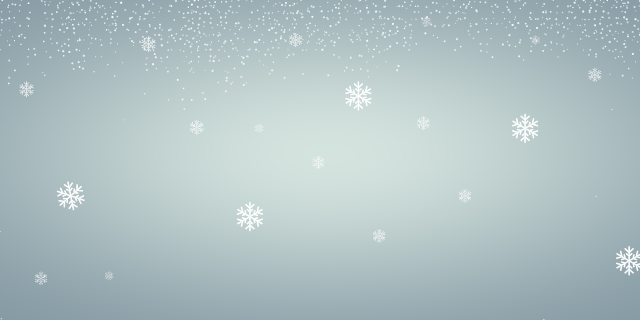
A WebGL 2 fragment shader for this background:

```glsl
#version 300 es
precision highp float;
// Winter backdrop: a pale elliptical glow on grey-blue, fine snow drifting
// down from the top edge, and six-armed snowflakes in three sizes.
// Snow is jittered grid dots; flakes are folded line-segment distances.

uniform vec2 u_resolution;
out vec4 fragColor;

vec3 hash3(vec2 p) {
  vec3 q = fract(vec3(p.xyx) * vec3(0.1031, 0.1030, 0.0973));
  q += dot(q, q.yxz + 33.33);
  return fract((q.xxy + q.yzz) * q.zyx);
}

float valueNoise(vec2 p) {
  vec2 i = floor(p), f = fract(p);
  f = f * f * (3.0 - 2.0 * f);
  float low = mix(hash3(i).x, hash3(i + vec2(1, 0)).x, f.x);
  float high = mix(hash3(i + vec2(0, 1)).x, hash3(i + vec2(1, 1)).x, f.x);
  return mix(low, high, f.y);
}

float bump(float x, float center, float width) {
  float d = (x - center) / width;
  return exp(-d * d);
}

float segment(vec2 p, vec2 a, vec2 b) {
  vec2 pa = p - a, ba = b - a;
  return length(pa - ba * clamp(dot(pa, ba) / dot(ba, ba), 0.0, 1.0));
}

// Chance of a snow dot, falling off with depth below the top edge
float snowDensity(vec2 p) {
  float reach = 0.21 + 0.16 * bump(p.x, 0.62, 0.27) + 0.07 * bump(p.x, 0.05, 0.25)
              + 0.07 * bump(p.x, 1.14, 0.13) + 0.06 * bump(p.x, 1.93, 0.18)
              - 0.06 * bump(p.x, 1.36, 0.08);
  float clump = mix(0.45, 1.2, valueNoise(p * 9.0 + 4.0));
  return 0.5 * clump * (1.0 - smoothstep(0.1, 1.05, (1.0 - p.y) / reach));
}

float snowLayer(vec2 p, float cell, float seed, float pixel) {
  vec2 id = floor(p / cell);
  vec3 rnd = hash3(id + seed);
  vec3 look = hash3(id + seed + 57.0);
  vec2 dotCenter = (id + 0.22 + 0.56 * rnd.xy) * cell;
  float radius = mix(0.0015, 0.0034, look.x);
  float shape = 1.0 - smoothstep(-0.6, 0.6, (length(p - dotCenter) - radius) / pixel);
  return shape * step(rnd.z, snowDensity(dotCenter)) * mix(0.5, 1.0, look.y);
}

// Coverage of a six-armed flake with two pairs of twigs on each arm
float snowflake(vec2 p, float radius, float tilt, float pixel) {
  float sector = radians(60.0);
  float angle = mod(atan(p.x, p.y) + tilt + 0.5 * sector, sector) - 0.5 * sector;
  vec2 q = length(p) / radius * vec2(abs(sin(angle)), cos(angle));
  float d = segment(q, vec2(0), vec2(0, 0.96));
  d = min(d, segment(q, vec2(0, 0.58), vec2(0.27, 0.83)));
  d = min(d, segment(q, vec2(0, 0.32), vec2(0.18, 0.49)));
  return 1.0 - smoothstep(-0.6, 0.6, (d - 0.055) * radius / pixel);
}

void main() {
  vec2 p = gl_FragCoord.xy / u_resolution.y;
  float pixel = 1.0 / u_resolution.y;

  // Elliptical glow
  float r = length((p - vec2(1.03, 0.52)) / vec2(1.12, 0.48));
  vec3 color = mix(vec3(0.83, 0.89, 0.87), vec3(0.52, 0.60, 0.64), smoothstep(0.0, 1.55, r));

  // Fine snow in three grid sizes
  float snow = 0.0;
  for (int i = 0; i < 3; i++) {
    float k = float(i);
    snow = max(snow, snowLayer(p + 0.007 * k, 0.017 + 0.003 * k, 19.0 * k, pixel));
  }
  color = mix(color, vec3(0.96, 0.98, 0.98), snow);

  // Large flakes: position, tilt
  vec3 large[5] = vec3[5](
    vec3(1.120, 0.700, 0.0), vec3(1.641, 0.599, 0.0), vec3(0.221, 0.388, 0.2),
    vec3(0.781, 0.323, 0.0), vec3(1.966, 0.185, 0.0));
  float flakes = 0.0;
  for (int i = 0; i < 5; i++)
    flakes = max(flakes, 0.96 * snowflake(p - large[i].xy, 0.045, large[i].z, pixel));

  // Small flakes: position, radius; the smaller the fainter
  vec3 small[14] = vec3[14](
    vec3(0.083, 0.721, 0.024), vec3(0.464, 0.862, 0.024), vec3(0.924, 0.875, 0.022),
    vec3(1.333, 0.932, 0.014), vec3(1.674, 0.875, 0.014), vec3(1.859, 0.766, 0.022),
    vec3(0.615, 0.602, 0.023), vec3(0.810, 0.599, 0.014), vec3(1.323, 0.615, 0.021),
    vec3(0.995, 0.492, 0.020), vec3(1.453, 0.388, 0.021), vec3(1.185, 0.263, 0.021),
    vec3(0.128, 0.130, 0.021), vec3(0.341, 0.138, 0.014));
  for (int i = 0; i < 14; i++) {
    float opacity = mix(0.55, 0.75, smoothstep(0.014, 0.024, small[i].z));
    flakes = max(flakes, opacity * snowflake(p - small[i].xy, small[i].z, 0.0, pixel));
  }
  color = mix(color, vec3(1.0), flakes);

  fragColor = vec4(color, 1.0);
}
```
